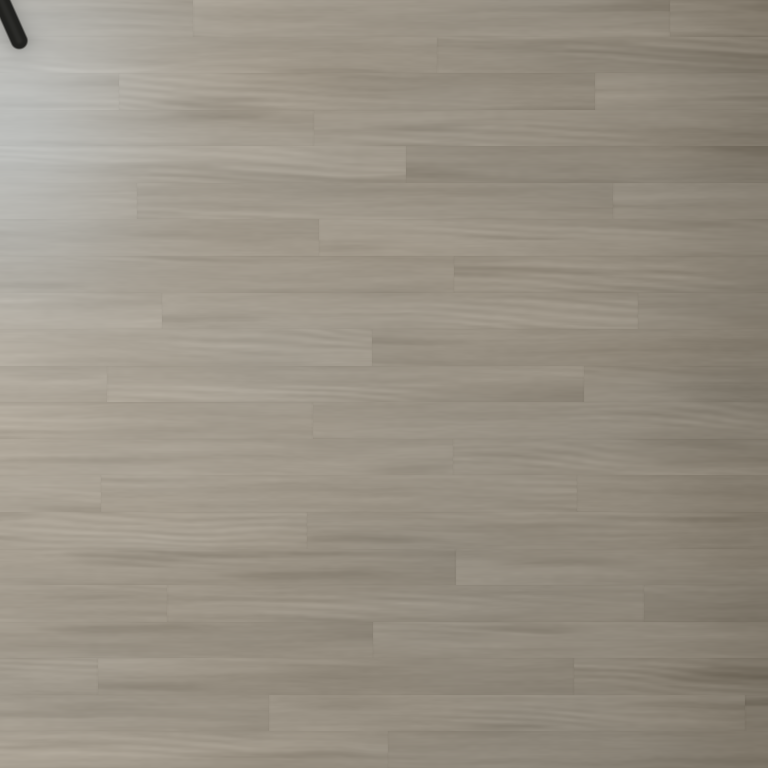
Reproduce this texture procedurally as a WebGL 1 fragment shader.

```glsl
precision highp float;
uniform vec2 u_resolution;

float hash(vec2 p) {
  vec3 q = fract(p.xyx * 0.1031);
  q += dot(q, q.yzx + 33.33);
  return fract((q.x + q.y) * q.z);
}

float noise(vec2 p) {
  vec2 cell = floor(p), f = fract(p);
  f = f * f * (3.0 - 2.0 * f);
  return mix(mix(hash(cell), hash(cell + vec2(1, 0)), f.x),
             mix(hash(cell + vec2(0, 1)), hash(cell + vec2(1, 1)), f.x), f.y);
}

// Noise centred on zero, summed over three octaves
float fbm(vec2 p) {
  float sum = 0.0, amp = 0.5;
  for (int i = 0; i < 3; i++) {
    sum += amp * (noise(p) - 0.5);
    p = p * vec2(1.9, 2.1) + 17.3;
    amp *= 0.55;
  }
  return sum;
}

// Brightness offset of the wood within one plank
float woodGrain(vec2 p, float seed) {
  vec2 q = p + vec2(seed * 37.0, seed * 11.0);
  q.y += 0.012 * fbm(q * vec2(5.0, 16.0));
  float bands = fbm(q * vec2(2.2, 42.0));
  float fibres = fbm(q * vec2(9.0, 150.0));
  float pores = noise(q * vec2(75.0, 330.0)) - 0.5;

  // Thin dark streaks and slanting growth rings, present only in patches
  float streak = smoothstep(0.66, 0.95, noise(q * vec2(4.5, 75.0) + 5.0));
  float patches = smoothstep(0.5, 0.85, noise(q * vec2(3.0, 28.0) + 9.0));
  float rings = sin(q.y * 620.0 + q.x * 32.0 + 9.0 * noise(q * vec2(6.0, 22.0)));
  return 0.085 * bands + 0.045 * fibres + 0.012 * pores
       - 0.036 * streak + patches * (0.012 + 0.015 * rings);
}

// Staggered planks with faint tone steps and soft joints
float floorTone(vec2 p) {
  float y = p.y * 21.0;
  float row = floor(y);
  float x = p.x / 0.62 + row * 0.37 + 0.25 * hash(vec2(row, 3.0));
  float seed = hash(vec2(floor(x), row) + 7.0);
  float endGap = min(fract(x), 1.0 - fract(x)) * 0.62;
  float sideGap = min(fract(y), 1.0 - fract(y)) / 21.0;
  float joint = 0.010 * (1.0 - smoothstep(0.0005, 0.0025, endGap))
              + 0.008 * (1.0 - smoothstep(0.0003, 0.0022, sideGap));
  return woodGrain(p, seed) + 0.024 * (seed - 0.5) - joint;
}

float capsule(vec2 p, vec2 a, vec2 b, float radius) {
  vec2 ab = b - a;
  float t = clamp(dot(p - a, ab) / dot(ab, ab), 0.0, 1.0);
  return length(p - a - ab * t) - radius;
}

void main() {
  vec2 p = gl_FragCoord.xy / u_resolution;

  // Light falls from the left and fades towards the right edge
  float light = 0.675 - 0.125 * p.x - 0.035 * smoothstep(0.8, 1.0, p.x);
  light -= 0.035 * (1.0 - smoothstep(0.0, 0.55, p.y));
  light -= 0.025 * p.x * smoothstep(0.65, 1.0, p.y);
  float window = exp(-dot((p - vec2(0.0, 0.87)) * vec2(5.5, 4.0),
                          (p - vec2(0.0, 0.87)) * vec2(5.5, 4.0)));
  light += 0.075 * window;

  // The window sheen washes out the grain and cools the warm grey
  float tone = light + floorTone(p) * (1.0 - 0.45 * window);
  vec3 warmth = mix(vec3(0.0, -0.03, -0.08), vec3(-0.01, -0.005, -0.015), window);
  warmth += 0.012 * fbm(p * vec2(3.0, 9.0) + 4.0) * vec3(1.0, 0.0, -1.0);
  vec3 color = tone + warmth;

  // Dark rod reaching in at the upper left, with a soft shadow
  float rod = capsule(p, vec2(-0.012, 1.03), vec2(0.025, 0.947), 0.0105);
  color *= 1.0 - 0.12 * exp(-max(rod, 0.0) * 90.0);
  vec3 rodColor = vec3(0.13, 0.13, 0.12) + 0.04 * smoothstep(-0.004, -0.01, rod);
  color = mix(color, rodColor, 1.0 - smoothstep(-0.0015, 0.002, rod));

  gl_FragColor = vec4(color, 1.0);
}
```
